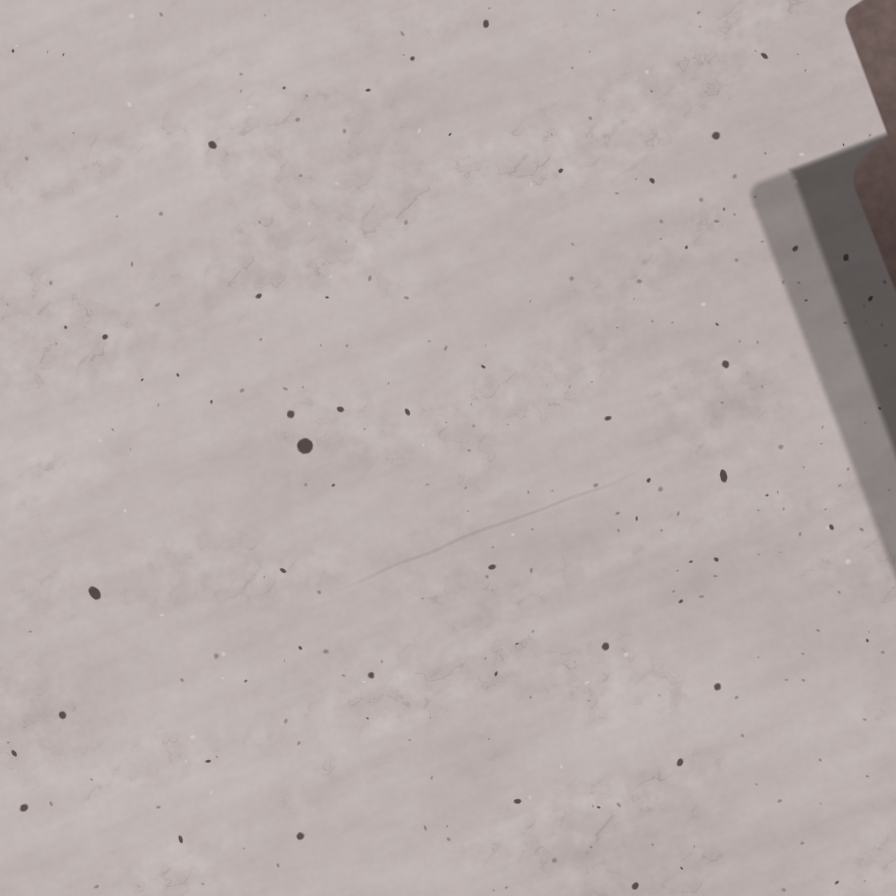
A three.js fragment shader for this texture:

```glsl
varying vec2 vUv;

const vec3 PALE = vec3(0.768, 0.728, 0.718);
const vec3 STAIN = vec3(0.610, 0.563, 0.553);
const vec3 SPECK = vec3(0.27, 0.215, 0.20);
const vec3 FLECK = vec3(0.85, 0.82, 0.81);
const vec3 LEG_LIT = vec3(0.43, 0.365, 0.35);
const vec3 LEG_DARK = vec3(0.30, 0.245, 0.235);
const float GRAIN_ANGLE = 0.37;
const float STAIN_BASE = 0.21;
const float OUTER_SHADE = 0.76;
const float INNER_SHADE = 0.50;
const float SHADOW_BLUR = 0.005;
const float SPECK_BLUR = 0.0016;
const float TAU = 6.2831853;

float hash(vec2 p) {
  vec3 q = fract(vec3(p.xyx) * 0.1031);
  q += dot(q, q.yzx + 33.33);
  return fract((q.x + q.y) * q.z);
}

mat2 turn(float a) {
  return mat2(cos(a), -sin(a), sin(a), cos(a));
}

float corner(vec2 cell, vec2 offset) {
  float a = TAU * hash(cell);
  return dot(vec2(cos(a), sin(a)), offset);
}

float gradientNoise(vec2 p) {
  vec2 i = floor(p), f = p - i, e = vec2(1.0, 0.0);
  vec2 u = f * f * f * (f * (f * 6.0 - 15.0) + 10.0);
  return mix(mix(corner(i, f), corner(i + e, f - e), u.x),
             mix(corner(i + e.yx, f - e.yx), corner(i + 1.0, f - 1.0), u.x), u.y);
}

float fbm(vec2 p) {
  float sum = 0.0, amp = 1.0;
  for (int i = 0; i < 4; i++) {
    sum += amp * gradientNoise(p);
    p = turn(0.6) * p * 2.03 + 17.3;
    amp *= 0.55;
  }
  return sum;
}

// One elongated spot in some cells of a grid; radii are in canvas units
float spots(vec2 p, float cells, float chance, vec2 radii, float seed) {
  vec2 g = p * cells + seed, id = floor(g) + seed * 7.0;
  vec2 centre = 0.25 + 0.5 * vec2(hash(id + 3.1), hash(id + 8.7));
  vec2 d = turn(TAU * hash(id + 5.3)) * (fract(g) - centre) / cells;
  d.y *= 1.0 + 0.9 * hash(id + 2.9);
  float r = mix(radii.x, radii.y, pow(hash(id + 6.1), 2.0));
  float wobble = 0.0008 * gradientNoise(p * 260.0);
  float shape = 1.0 - smoothstep(-SPECK_BLUR, SPECK_BLUR, length(d) - r + wobble);
  return shape * step(hash(id), chance);
}

// Negative on the left of the line from a to b
float halfPlane(vec2 p, vec2 a, vec2 b) {
  vec2 d = normalize(b - a);
  return dot(p - a, vec2(d.y, -d.x));
}

float roundedMeet(float a, float b, float r) {
  return length(max(vec2(a, b) + r, 0.0)) + min(max(a, b) + r, 0.0) - r;
}

float cover(float d, float blur) {
  return 1.0 - smoothstep(-blur, blur, d);
}

// Stained plaster: clouds, slanted streaks, mottling and thin veins
vec3 plaster(vec2 p) {
  vec2 q = turn(GRAIN_ANGLE) * p;
  float clouds = fbm(q * vec2(2.6, 5.0) + 4.0);
  float streaks = fbm(q * vec2(5.0, 34.0) + 9.0);
  float mottle = fbm(p * 34.0);
  float patches = smoothstep(-0.15, 0.45, fbm(q * vec2(4.0, 8.0) + 31.0));
  float vein = abs(gradientNoise(q * vec2(15.0, 30.0) + 0.7 * mottle));
  vein = (1.0 - smoothstep(0.0, 0.07, vein)) * patches * smoothstep(-0.2, 0.4, mottle);
  float bend = 0.006 * gradientNoise(q * vec2(14.0, 3.0));
  float crack = 1.0 - smoothstep(0.0005, 0.003, abs(q.y - 0.184 + bend));
  crack *= smoothstep(0.45, 0.55, q.x) * (1.0 - smoothstep(0.75, 0.86, q.x));
  float tone = STAIN_BASE + 0.14 * (p.x - 0.5) + 0.22 * clouds + 0.13 * streaks;
  tone += mottle * (0.07 + 0.20 * patches) + 0.06 * fbm(p * 120.0);
  tone += 0.28 * vein + 0.28 * crack;
  return mix(PALE, STAIN, clamp(tone, -0.1, 1.0));
}

void main() {
  vec2 p = vUv;
  vec3 color = plaster(p);

  // Pits and chips
  float density = mix(0.5, 1.5, p.x);
  color = mix(color, FLECK, 0.6 * spots(p, 31.0, 0.025, vec2(0.0015, 0.003), 5.0));
  color = mix(color, SPECK, 0.35 * spots(p, 43.0, 0.10 * density, vec2(0.001, 0.003), 2.0));
  color = mix(color, SPECK, 0.80 * spots(p, 23.0, 0.12 * density, vec2(0.0014, 0.0048), 1.0));
  color = mix(color, SPECK, 0.85 * spots(p, 7.0, 0.05, vec2(0.007, 0.009), 3.0));

  // Two overlapping cast shadows
  float top = halfPlane(p, vec2(0.990, 0.850), vec2(0.836, 0.792));
  float outer = roundedMeet(top, halfPlane(p, vec2(0.836, 0.785), vec2(0.977, 0.414)), 0.015);
  float inner = max(top, halfPlane(p, vec2(0.885, 0.805), vec2(1.0, 0.492)));
  float shade = mix(1.0, OUTER_SHADE, cover(outer, SHADOW_BLUR));
  color *= mix(shade, INNER_SHADE, cover(inner, SHADOW_BLUR));

  // Furniture leg: upright above, foot below
  float upright = halfPlane(p, vec2(0.940, 0.985), vec2(0.992, 0.846));
  upright = roundedMeet(upright, halfPlane(p, vec2(1.0, 1.024), vec2(0.940, 0.985)), 0.012);
  upright = max(upright, 0.846 - p.y);
  float foot = halfPlane(p, vec2(0.948, 0.805), vec2(1.0, 0.674));
  foot = roundedMeet(foot, halfPlane(p, vec2(0.992, 0.850), vec2(0.948, 0.810)), 0.02);
  vec3 leg = mix(LEG_DARK, LEG_LIT, smoothstep(0.70, 0.95, p.y));
  leg *= 1.0 + 0.10 * fbm(p * 60.0);
  color = mix(color, leg, cover(min(upright, foot), 0.002));

  gl_FragColor = vec4(color, 1.0);
}
```
